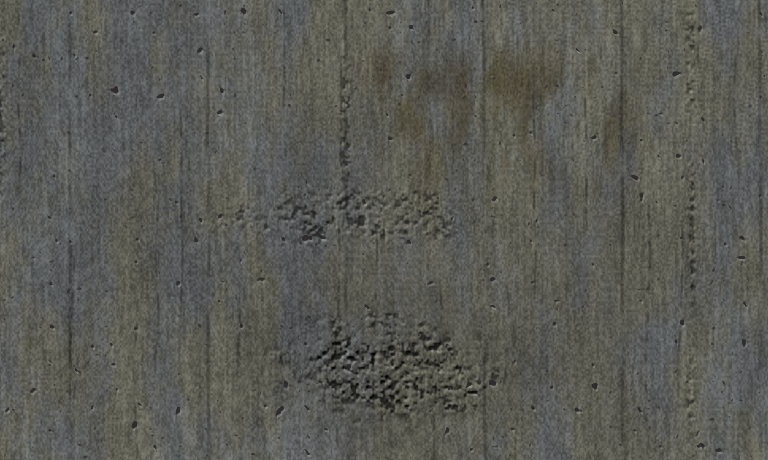
Reproduce this texture procedurally as a WebGL 1 fragment shader.

```glsl
precision highp float;
// Weathered board-formed concrete: vertical wood grain, cool and warm blotches,
// brown stains, thin drips, pits, rough seams and two patches of exposed gravel.
// Layered value noise sets the tone; cell-scattered pits and relief add detail.

uniform vec2 u_resolution;

float hash(vec2 p) {
  return fract(sin(dot(p, vec2(127.1, 311.7))) * 43758.5453);
}

float noise(vec2 p) {
  vec2 i = floor(p), f = fract(p);
  f = f * f * (3.0 - 2.0 * f);
  return mix(mix(hash(i), hash(i + vec2(1.0, 0.0)), f.x),
             mix(hash(i + vec2(0.0, 1.0)), hash(i + 1.0), f.x), f.y);
}

float fbm(vec2 p) {
  float sum = 0.0, amp = 0.53;
  for (int i = 0; i < 4; i++) {
    sum += amp * noise(p);
    p = p * 2.03 + 17.3;
    amp *= 0.5;
  }
  return sum;
}

// One ragged hole per chosen cell; returns its coverage
float pits(vec2 p, float cells, float chance, float seed) {
  vec2 q = p * cells + seed;
  vec2 id = floor(q);
  vec2 centre = 0.3 + 0.4 * vec2(hash(id + 3.1), hash(id + 7.7));
  vec2 d = fract(q) - centre;
  d.x += d.y * 1.4 * (hash(id + 5.3) - 0.5);
  d *= mix(vec2(0.7, 1.4), vec2(1.6, 0.7), hash(id + 9.2));
  float size = mix(0.04, 0.17, pow(hash(id + 1.9), 3.0));
  float edge = length(d) + 0.16 * (noise(p * 170.0) - 0.5);
  float blur = 0.8 * cells / u_resolution.y;
  return step(hash(id), chance) * (1.0 - smoothstep(size - blur, size + blur, edge));
}

// Thin vertical runs, each with its own start and length
float drips(vec2 p, float columns) {
  float x = p.x * columns + 0.1 * (noise(vec2(p.y * 9.0, 4.0)) - 0.5);
  float id = floor(x);
  float d = abs(fract(x) - 0.3 - 0.4 * hash(vec2(id, 2.0))) / columns;
  float top = 0.3 + 0.75 * hash(vec2(id, 5.0));
  float bottom = top - 0.15 - 0.4 * hash(vec2(id, 8.0));
  float run = smoothstep(bottom, bottom + 0.12, p.y) * (1.0 - smoothstep(top, top + 0.05, p.y));
  float broken = smoothstep(0.2, 0.7, noise(vec2(id * 7.0, p.y * 45.0)));
  return run * broken * (1.0 - smoothstep(0.0005, 0.0045, d));
}

// Soft ellipse with a noisy border
float patchMask(vec2 p, vec2 centre, vec2 radius) {
  float d = length((p - centre) / radius) + 1.2 * (fbm(p * 26.0) - 0.5);
  return 1.0 - smoothstep(0.45, 1.2, d);
}

float gravel(vec2 p) {
  return 0.6 * noise(p * 95.0) + 0.4 * noise(p * 170.0 + 9.0);
}

void main() {
  vec2 p = gl_FragCoord.xy / u_resolution.y;
  vec2 toLight = vec2(-0.003, 0.005);

  // Broad tone, board streaks and fine wood grain
  float blotch = fbm(p * vec2(6.0, 4.5) + 2.0);
  float streak = fbm(p * vec2(34.0, 3.5) + 11.0);
  float mottle = fbm(p * vec2(60.0, 32.0) + 23.0) - 0.5;
  float grain = noise(p * vec2(200.0, 22.0)) - 0.5;
  float speck = noise(p * vec2(290.0, 210.0)) - 0.5;
  float tone = 0.62 + 0.6 * (blotch - 0.5) + 0.65 * (streak - 0.5) + 0.4 * mottle;
  vec3 color = mix(vec3(0.295, 0.295, 0.285), vec3(0.41, 0.415, 0.395), clamp(tone, 0.0, 1.3));
  color += 0.075 * grain * (0.5 + blotch) + 0.125 * speck;

  // Blue-grey against warm grey, in narrow upright blotches
  float cool = fbm(p * vec2(14.0, 5.0) + 31.0) + 0.1 * smoothstep(1.4, 1.6, p.x);
  cool += 0.1 * patchMask(p, vec2(0.25, 0.74), vec2(0.25, 0.22)) + 0.2 * mottle;
  cool = smoothstep(0.3, 0.74, cool);
  color *= mix(vec3(1.035, 1.015, 0.945), vec3(0.965, 0.985, 1.045), cool);

  // Brown stains hanging below the upper pour line
  float stainArea = smoothstep(0.74, 0.85, p.x) * (1.0 - smoothstep(1.25, 1.5, p.x))
                  * smoothstep(0.5, 0.75, p.y) * (1.0 - smoothstep(0.83, 0.93, p.y));
  float stain = stainArea * smoothstep(0.36, 0.66, fbm(p * vec2(24.0, 7.0) + 5.0) + 0.3 * mottle);
  color *= mix(vec3(1.0), vec3(0.84, 0.79, 0.68), stain);

  // Board joints and drips
  float wander = 0.006 * (noise(vec2(p.y * 6.0, 1.0)) - 0.5);
  float joint = abs(mod(p.x + wander - 0.003, 0.3) - 0.15);
  joint = 1.0 - smoothstep(0.001, 0.006, joint);
  color *= 1.0 - 0.24 * joint * smoothstep(0.25, 0.65, noise(vec2(p.x * 4.0, p.y * 14.0)));
  color *= 1.0 - 0.26 * drips(p, 9.0);
  color *= 1.0 - 0.24 * drips(p + vec2(0.37, 0.12), 5.0);

  // Exposed gravel: two patches and the ragged seams, lit from above
  float seam = abs(mod(p.x + wander + 0.372, 0.75) - 0.375);
  seam = 1.0 - smoothstep(0.003, 0.016, seam);
  seam *= smoothstep(0.2, 0.6, noise(vec2(floor(p.x * 1.3), p.y * 7.0)));
  float lower = patchMask(p, vec2(0.84, 0.195), vec2(0.23, 0.11));
  float upper = patchMask(p, vec2(0.77, 0.53), vec2(0.27, 0.06));
  float rough = max(lower, max(0.65 * upper, 0.6 * seam));
  float height = gravel(p);
  float slope = height - gravel(p + toLight);
  float crevice = 1.0 - smoothstep(0.25, 0.5, height);
  color *= 1.0 + rough * (0.95 * slope - 0.55 * crevice);
  color *= 1.0 + 0.09 * slope;
  float halo = patchMask(p, vec2(0.84, 0.22), vec2(0.32, 0.19));
  color *= 1.0 - 0.1 * halo;

  // Scattered pits with a sunlit lower lip
  float small = pits(p, 50.0, 0.2, 3.0);
  float large = pits(p, 22.0, 0.2, 40.0);
  float lip = max(pits(p + toLight, 22.0, 0.2, 40.0) - large, 0.0);
  color += 0.1 * lip;
  color = mix(color, vec3(0.17, 0.155, 0.16), max(0.7 * small, 0.9 * large));

  gl_FragColor = vec4(clamp(color, 0.0, 1.0), 1.0);
}
```
